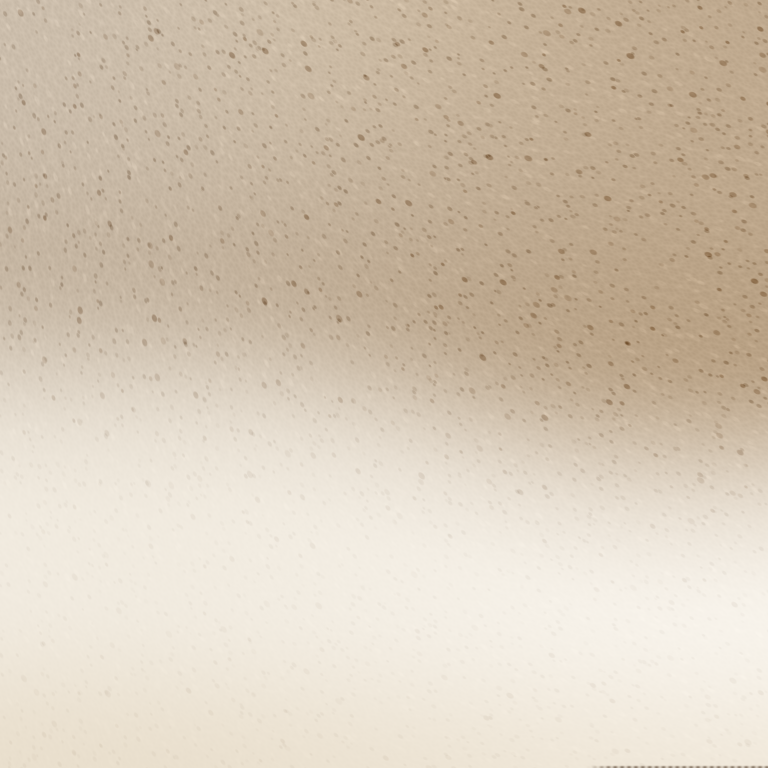
Reproduce this texture procedurally as a Shadertoy shader.

```glsl
// Warm sand-coloured surface that fades into a soft cream glow below.
// Smooth gradients set the light; scattered cellular flecks, tilted along
// a slowly turning grain, add brown specks, pale fibres and fine texture.

vec3 hash3(vec2 cell) {
    vec3 p = fract(cell.xyx * vec3(0.1031, 0.1030, 0.0973));
    p += dot(p, p.yxz + 33.33);
    return fract((p.xxy + p.yzz) * p.zyx);
}

// Coverage of elongated flecks, one candidate per cell
float flecks(vec2 uv, float cells, float density, vec2 size, vec2 grain) {
    vec2 p = uv * cells;
    vec2 base = floor(p);
    float soft = cells / iResolution.y;
    float cover = 0.0;
    for (int j = -1; j <= 1; j++)
    for (int i = -1; i <= 1; i++) {
        vec2 cell = base + vec2(i, j);
        vec3 rnd = hash3(cell + cells);
        vec3 kind = hash3(cell + cells * 2.0 + 17.0);
        vec2 d = p - cell - rnd.xy;
        vec2 local = vec2(dot(d, grain), dot(d, vec2(-grain.y, grain.x)));
        vec2 radius = size * mix(0.55, 1.25, kind.x);
        float dist = (length(local / radius) - 1.0) * radius.y;
        float spot = 1.0 - smoothstep(-0.7 * soft, 0.9 * soft, dist);
        cover = max(cover, spot * step(rnd.z, density) * mix(0.35, 1.0, kind.y));
    }
    return cover;
}

// Cellular distance stretched along the grain, centred near zero
float fineGrain(vec2 uv, float cells, vec2 grain) {
    vec2 p = uv * cells;
    vec2 base = floor(p);
    float nearest = 2.0;
    for (int j = -1; j <= 1; j++)
    for (int i = -1; i <= 1; i++) {
        vec2 cell = base + vec2(i, j);
        vec2 d = cell + hash3(cell).xy - p;
        vec2 local = vec2(dot(d, grain) * 0.6, dot(d, vec2(-grain.y, grain.x)));
        nearest = min(nearest, length(local));
    }
    return nearest - 0.4;
}

void mainImage(out vec4 fragColor, in vec2 fragCoord) {
    vec2 uv = fragCoord / iResolution.xy;
    float x = uv.x, y = uv.y;

    // Upper sand: paler at the top left, deeper towards the right and the fold
    vec3 sand = mix(vec3(0.80, 0.745, 0.675), vec3(0.755, 0.67, 0.565), smoothstep(0.0, 1.0, x));
    float fold = exp(-pow((y - 0.635 + 0.07 * x) / 0.16, 2.0));
    sand -= fold * vec3(0.025, 0.032, 0.04);
    sand += vec3(0.025, 0.025, 0.02) * exp(-pow((x - 0.45) / 0.3, 2.0)) * smoothstep(0.65, 1.0, y);

    // Lower cream: brightest at the right, warming at the bottom edge
    vec3 cream = mix(vec3(0.945, 0.92, 0.875), vec3(0.97, 0.952, 0.92), smoothstep(0.1, 1.0, x));
    float warmth = 1.0 - smoothstep(0.0, 0.24, y + 0.05 * x);
    cream -= warmth * vec3(0.03, 0.045, 0.07);

    // The boundary slopes down to the right and tightens there
    float shift = 0.105 * smoothstep(0.1, 1.0, x) + 0.008 * sin(x * 9.0 + 1.0);
    float shade = smoothstep(0.31 - 0.02 * x, 0.71 - 0.055 * x, y + shift);
    shade = mix(shade, smoothstep(0.42, 0.63, y + shift), 0.25);
    vec3 color = mix(cream, sand, shade);

    // Grain direction turns from steep at the left to shallow at the right
    float angle = -mix(1.15, 0.5, smoothstep(0.0, 0.9, x)) + 0.15 * sin(y * 7.0 + x * 3.0);
    vec2 grain = vec2(cos(angle), sin(angle));
    float contrast = mix(0.2, 1.0, shade);

    // Fine texture, pale fibres and two sizes of brown speck
    float texture2 = fineGrain(uv, 190.0, grain) + 0.6 * fineGrain(uv + 3.7, 95.0, grain);
    color += texture2 * 0.05 * contrast;
    float fibres = flecks(uv + 5.3, 85.0, 0.22, vec2(0.42, 0.16), grain);
    color += fibres * 0.04 * contrast;
    float smallSpecks = flecks(uv, 110.0, 0.22, vec2(0.32, 0.19), grain);
    color -= smallSpecks * vec3(0.14, 0.155, 0.165) * contrast;
    float largeSpecks = flecks(uv + 1.9, 58.0, 0.13, vec2(0.24, 0.15), grain);
    color -= largeSpecks * vec3(0.17, 0.20, 0.22) * mix(0.22, 1.0, shade);

    // Thin stitched edge along the bottom right
    float edge = (1.0 - smoothstep(0.001, 0.004, y)) * smoothstep(0.76, 0.80, x);
    float stitch = 0.65 + 0.35 * sin(x * 700.0);
    color = mix(color, vec3(0.46, 0.39, 0.32), edge * stitch * 0.8);

    fragColor = vec4(clamp(color, 0.0, 1.0), 1.0);
}
```
